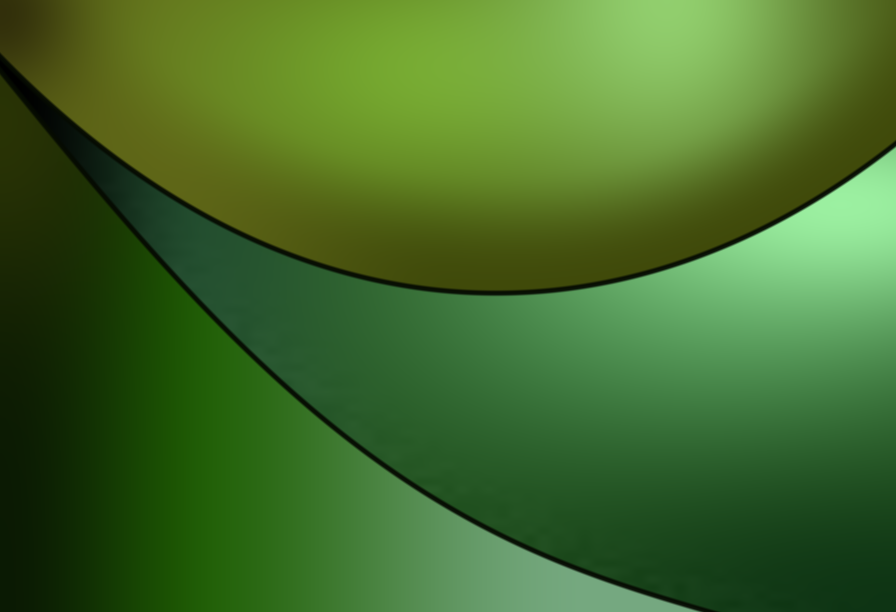
Reproduce this background procedurally as a WebGL 2 fragment shader.

```glsl
#version 300 es
precision highp float;
// Three overlapping curved green sheets with dark rims and soft inner glows.
uniform vec2 u_resolution;
out vec4 fragColor;

// Elliptical gaussian falloff, 1 at the center.
float glow(vec2 p, vec2 center, vec2 radii) {
    vec2 q = (p - center) / radii;
    return exp(-dot(q, q));
}

float hash(vec2 cell) {
    return fract(sin(dot(cell, vec2(127.1, 311.7))) * 4375.85);
}

float valueNoise(vec2 p) {
    vec2 i = floor(p), f = fract(p);
    f = f * f * (3.0 - 2.0 * f);
    return mix(mix(hash(i), hash(i + vec2(1, 0)), f.x),
               mix(hash(i + vec2(0, 1)), hash(i + vec2(1, 1)), f.x), f.y);
}

// Approximate signed distances, positive above each curve.
float upperEdge(vec2 p) {
    float d = p.x - 0.811;
    float height = 0.521 + d * d * (0.545 + 0.066 * d * d);
    float slope = d * (1.09 + 0.264 * d * d);
    return (p.y - height) / sqrt(1.0 + slope * slope);
}

float lowerEdge(vec2 p) {
    float x = p.x;
    float height = 0.885 - x * (1.231 + x * (-0.024 + x * (-0.652 + 0.28 * x)));
    float slope = 1.231 + x * (-0.048 + x * (-1.956 + 1.12 * x));
    return (p.y - height) / sqrt(1.0 + slope * slope);
}

// Olive sheet, lit from the top and fading toward its rim.
vec3 upperSheet(vec2 p, float depth) {
    vec3 olive = vec3(0.25, 0.29, 0.04);
    vec3 ochre = vec3(0.37, 0.40, 0.09);
    vec3 leaf = vec3(0.46, 0.66, 0.18);
    vec3 pale = vec3(0.57, 0.81, 0.43);
    vec3 umber = vec3(0.15, 0.13, 0.03);
    float lit = smoothstep(0.0, 0.2, depth);
    vec3 color = mix(ochre, olive, smoothstep(0.25, 0.75, p.x));
    color = mix(color, leaf, lit * glow(p, vec2(0.69, 0.885), vec2(0.42, 0.25)));
    color = mix(color, pale, lit * glow(p, vec2(1.09, 1.0), vec2(0.27, 0.30)));
    return mix(color, umber, 0.8 * glow(p, vec2(0.0, 0.98), vec2(0.13, 0.14)));
}

// Emerald sheet, mint at the right and narrowing into a dark tip.
vec3 middleSheet(vec2 p, float depth) {
    vec3 teal = vec3(0.12, 0.28, 0.17);
    vec3 forest = vec3(0.11, 0.29, 0.10);
    vec3 emerald = vec3(0.27, 0.52, 0.28);
    vec3 mint = vec3(0.61, 0.94, 0.63);
    vec3 deep = vec3(0.04, 0.18, 0.07);
    vec3 color = mix(teal, forest, smoothstep(0.3, 0.7, p.x));
    color = mix(color, emerald, glow(p, vec2(1.145, 0.466), vec2(0.55, 0.25)));
    color = mix(color, mint, glow(p, vec2(1.374, 0.666), vec2(0.5, 0.2)));
    color = mix(color, deep, 0.8 * glow(p, vec2(1.46, 0.0), vec2(0.5, 0.2)));
    // Faint mottled sheen along the lower rim.
    float rim = exp(-depth * depth / 0.004);
    color += rim * 0.03 * (valueNoise(p * vec2(45.0, 75.0)) - 0.3);
    return color * smoothstep(0.02, 0.34, p.x);
}

// Background sheet, dark at the left and misty at the right.
vec3 lowerSheet(vec2 p) {
    vec3 night = vec3(0.04, 0.10, 0.01);
    vec3 grass = vec3(0.12, 0.37, 0.01);
    vec3 moss = vec3(0.16, 0.20, 0.02);
    vec3 mist = vec3(0.46, 0.66, 0.50);
    vec3 color = mix(night, grass, smoothstep(0.0, 0.38, p.x));
    color = mix(color, moss, glow(p, vec2(0.0, 0.8), vec2(0.2, 0.3)));
    return mix(color, mist, smoothstep(0.25, 0.98, p.x));
}

// Dark soft line where the distance is near zero.
float outline(float d, float halfWidth, float soft) {
    return 1.0 - smoothstep(halfWidth - soft, halfWidth + soft, abs(d));
}

void main() {
    vec2 p = gl_FragCoord.xy / u_resolution.y;
    float pixel = 1.0 / u_resolution.y;
    float soft = max(pixel, 0.0025);
    float upper = upperEdge(p);
    float lower = lowerEdge(p);

    vec3 color = lowerSheet(p);
    color = mix(color, middleSheet(p, lower), smoothstep(-pixel, pixel, lower));
    color = mix(color, upperSheet(p, upper), smoothstep(-pixel, pixel, upper));

    vec3 ink = vec3(0.02, 0.04, 0.005);
    float lowerLine = outline(lower, 0.004, soft) * step(upper, 0.0);
    float upperLine = outline(upper, 0.004, soft);
    color = mix(color, ink, 0.95 * max(lowerLine, upperLine));
    fragColor = vec4(color, 1.0);
}
```
